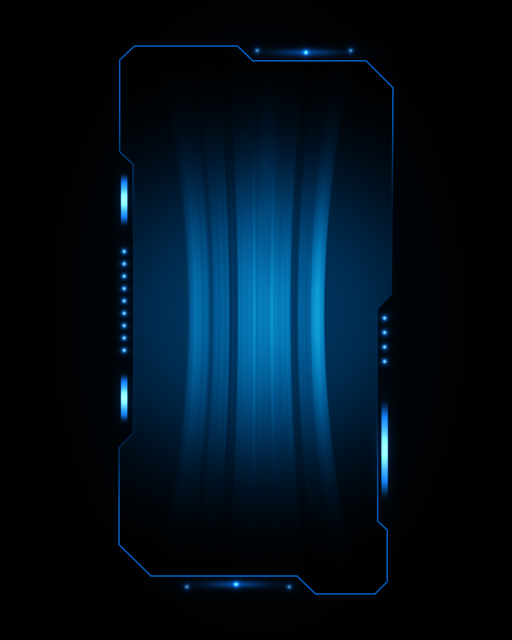
Write a Shadertoy shader that draws this background.

```glsl
// A dark blue technical panel: a chamfered polygon frame around bowed light beams,
// with glowing lamps, dot rows and flares set along the frame.
// Light is summed as one level and mapped to blue; distances are 1/100 of the height.

#define CENTRE vec2(40.4, 51.0)
#define GLOW_LEVEL 0.21
#define GLOW_SIZE vec2(28.0, 24.0)
#define HALO_LEVEL 0.03
#define BEAM_LEVEL 0.27
#define BEAM_REACH 17.5
#define BEAM_BOW 0.00028
#define LINE_WIDTH 0.10
#define LINE_COLOUR vec3(0.0, 0.36, 0.74)
#define LAMP_BLUE vec3(0.03, 0.42, 0.90)
#define LAMP_CORE vec3(0.60, 0.60, 0.25)

const int CORNERS = 20;
const vec2 FRAME[CORNERS] = vec2[CORNERS](
    vec2(18.7, 90.6), vec2(21.0, 92.8), vec2(37.1, 92.8), vec2(39.5, 90.5),
    vec2(57.2, 90.5), vec2(61.4, 86.3), vec2(61.2, 54.0), vec2(59.0, 51.7),
    vec2(59.0, 18.6), vec2(60.5, 17.2), vec2(60.5, 9.1), vec2(58.6, 7.2),
    vec2(49.3, 7.2), vec2(46.4, 10.0), vec2(23.6, 10.0), vec2(18.6, 14.9),
    vec2(18.6, 30.1), vec2(20.8, 32.3), vec2(20.8, 74.3), vec2(18.7, 76.3));

// Signed distance to the frame, negative inside
float frameDistance(vec2 p) {
    float nearest = 1e5, side = 1.0;
    for (int i = 0, j = CORNERS - 1; i < CORNERS; j = i, i++) {
        vec2 edge = FRAME[j] - FRAME[i], w = p - FRAME[i];
        vec2 gap = w - edge * clamp(dot(w, edge) / dot(edge, edge), 0.0, 1.0);
        nearest = min(nearest, dot(gap, gap));
        bvec3 c = bvec3(p.y >= FRAME[i].y, p.y < FRAME[j].y, edge.x * w.y > edge.y * w.x);
        if (all(c) || all(not(c))) side = -side;
    }
    return side * sqrt(nearest);
}

float bell(float x, float width) {
    x /= width;
    return exp(-x * x);
}

// Soft-edged strip between two positions
float band(float u, float left, float right, float soft) {
    return smoothstep(left - soft, left + soft, u)
         * (1.0 - smoothstep(right - soft, right + soft, u));
}

// Vertical strips whose sides spread apart towards both ends
float beams(vec2 d) {
    float u = d.x / (1.0 + BEAM_BOW * d.y * d.y);
    float level = 0.70 * band(u, -10.8, -7.7, 0.45)
                + 0.15 * bell(u + 9.7, 0.7)
                + 0.58 * band(u, -7.1, -4.6, 0.25)
                + 0.90 * band(u, -3.2, 5.0, 0.25)
                + 0.62 * band(u, 6.2, 8.2, 0.25)
                + 1.20 * band(u, 8.2, 10.25, 0.20);
    level += 0.40 * bell(u - 9.2, 0.55) + 0.45 * bell(u + 0.7, 0.22)
           + 0.28 * bell(u - 2.1, 0.18) + 0.22 * bell(u + 4.7, 0.15)
           + 0.20 * bell(u - 2.5, 2.6) * bell(d.y, 9.0);
    level += 0.10 * band(u, -10.8, 8.0, 0.5) * sin(u * 5.3) * sin(u * 2.1 + 1.0);
    return level * bell(d.y, BEAM_REACH);
}

vec3 blueRamp(float g) {
    return vec3(0.39 * g * g * g * g, g, g * (2.0 - 1.05 * g));
}

// Upright bar, white-hot in the middle and fading at its ends
vec3 lamp(vec2 d, float halfHeight, float px) {
    float across = 1.0 - smoothstep(0.5 - px, 0.5 + px, abs(d.x));
    float along = 1.0 - smoothstep(0.55, 1.0, abs(d.y) / halfHeight);
    float halo = 0.18 * bell(d.x, 1.3) * bell(d.y, halfHeight * 0.8);
    return LAMP_BLUE * (across * along + halo)
         + LAMP_CORE * across * bell(d.y, halfHeight * 0.42);
}

// Evenly spaced glowing dots
vec3 dotRow(vec2 d, vec2 pitch, float count) {
    float i = clamp(round(dot(d, pitch) / dot(pitch, pitch)), 0.0, count - 1.0);
    float r = length(d - i * pitch);
    return LAMP_BLUE * (0.85 * bell(r, 0.42) + 0.2 * bell(r, 0.9))
         + LAMP_CORE * 0.8 * bell(r, 0.25);
}

// Wide streak with a bright middle dot
vec3 flare(vec2 d) {
    float streak = 0.45 * bell(d.x, 4.5) * bell(d.y, 0.5) + 0.12 * bell(d.x, 7.0) * bell(d.y, 1.0);
    return LAMP_BLUE * streak + dotRow(d, vec2(1.0, 0.0), 1.0);
}

void mainImage(out vec4 fragColor, in vec2 fragCoord) {
    float px = 100.0 / iResolution.y;
    vec2 p = (fragCoord - vec2(0.5 * iResolution.x, 0.0)) * px + vec2(40.0, 0.0);
    vec2 d = p - CENTRE;
    float edge = frameDistance(p);

    // Panel glow inside, faint halo outside
    vec2 g = d / GLOW_SIZE, h = d / vec2(27.0, 42.0);
    float inner = GLOW_LEVEL * exp(-pow(dot(g, g), 1.4)) + BEAM_LEVEL * beams(d);
    inner += 0.035 * bell(d.x - 1.3, 1.1) * smoothstep(8.0, 18.0, d.y) * (1.0 - smoothstep(22.0, 40.0, d.y));
    float outer = HALO_LEVEL * exp(-pow(dot(h, h), 1.5));
    vec3 colour = blueRamp(mix(outer, inner, 1.0 - smoothstep(-px, px, edge)));

    // Frame line, dimmed along the middle of the sides
    float line = 1.0 - smoothstep(LINE_WIDTH - 0.5 * px, LINE_WIDTH + 0.7 * px, abs(edge));
    colour += LINE_COLOUR * line * mix(0.08, 1.0, smoothstep(14.0, 34.0, abs(d.y)));

    // Side lamps and dot rows
    colour += lamp(p - vec2(19.4, 68.8), 4.3, px) + lamp(p - vec2(19.4, 37.8), 4.0, px);
    colour += lamp(p - vec2(60.1, 29.8), 8.0, px);
    colour += dotRow(p - vec2(19.4, 60.7), vec2(0.0, -1.93), 9.0);
    colour += dotRow(p - vec2(60.1, 50.3), vec2(0.0, -2.26), 4.0);

    // Top and bottom flares with their outer dots
    colour += flare(p - vec2(47.8, 91.8)) + 0.6 * dotRow(p - vec2(40.2, 92.1), vec2(14.6, 0.0), 2.0);
    colour += flare(p - vec2(36.9, 8.7)) + 0.6 * dotRow(p - vec2(29.2, 8.3), vec2(16.0, 0.0), 2.0);

    fragColor = vec4(clamp(colour, 0.0, 1.0), 1.0);
}
```
